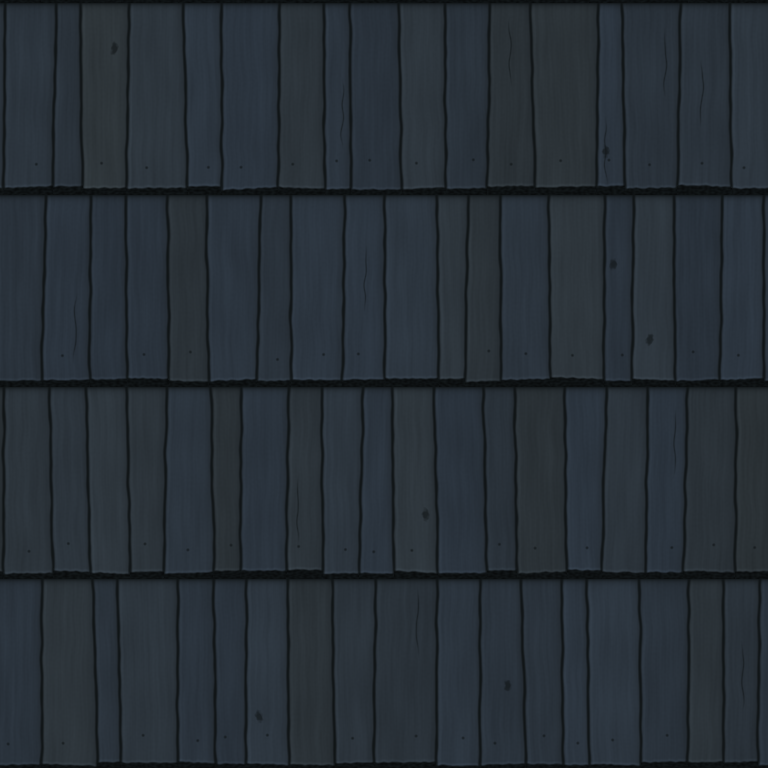
Reproduce this texture procedurally as a WebGL 2 fragment shader.

```glsl
#version 300 es
precision highp float;
// Four courses of dark slate-blue wooden shingles with uneven widths and worn edges.

uniform vec2 u_resolution;
out vec4 fragColor;

// Layout, in canvas units
const float ROWS = 4.0;
const float ROW_HEIGHT = 1.0 / ROWS;
const float ROW_SHIFT = 0.004;
const vec4 ROW_COUNTS = vec4(18.0, 19.0, 18.0, 17.0);  // bottom to top
const float JOINT_JITTER = 0.56;   // share of the mean width
const float JOINT_SLANT = 0.012;
const float JOINT_WOBBLE = 0.0022;
const float JOINT_HALF_WIDTH = 0.0017;
const float JOINT_SHADOW = 0.0042;
const float BUTT_HEIGHT = 0.0095;
const float BUTT_STEP = 0.005;
const float NAIL_RADIUS = 0.0016;

// Wear
const float TONE_VARIATION = 0.11;
const float GRAIN_STRENGTH = 0.075;
const float CRACK_SHARE = 0.24;
const float KNOT_SHARE = 0.07;

// Colours
const vec3 WOOD = vec3(0.168, 0.200, 0.230);
const vec3 WARM_TINT = vec3(1.03, 1.0, 0.94);
const vec3 COOL_TINT = vec3(0.98, 1.0, 1.04);
const vec3 SHADE = vec3(0.115, 0.135, 0.152);
const vec3 GAP = vec3(0.058, 0.074, 0.080);

float hash(vec2 p) {
  vec3 q = fract(p.xyx * vec3(0.1031, 0.1030, 0.0973));
  q += dot(q, q.yzx + 33.33);
  return fract((q.x + q.y) * q.z);
}

float cornerSlope(vec2 cell, vec2 offset) {
  float angle = 6.2832 * hash(cell);
  return dot(vec2(cos(angle), sin(angle)), offset);
}

// Gradient noise, about -0.7 to 0.7
float noise(vec2 p) {
  vec2 i = floor(p), f = p - i;
  vec2 s = f * f * f * (f * (f * 6.0 - 15.0) + 10.0);
  vec2 e = vec2(1.0, 0.0);
  return mix(mix(cornerSlope(i, f), cornerSlope(i + e, f - e), s.x),
             mix(cornerSlope(i + e.yx, f - e.yx), cornerSlope(i + 1.0, f - 1.0), s.x), s.y);
}

// Soft-edged mask: 1 where d is negative
float inside(float d, float blur) {
  return 1.0 - smoothstep(-blur, blur, d);
}

// Horizontal position of a joint at height v within its row
float jointX(float index, float row, float count, float v) {
  vec2 key = vec2(mod(index, count), row * 37.0 + 5.0);
  float jitter = JOINT_JITTER * (hash(key) - 0.5);
  float slant = JOINT_SLANT * (hash(key + 91.0) - 0.5) * (v / ROW_HEIGHT - 0.5);
  float wobble = JOINT_WOBBLE * noise(vec2(v * 28.0, key.x * 7.3 + key.y));
  return (index + jitter) / count + slant + wobble;
}

void main() {
  vec2 uv = gl_FragCoord.xy / u_resolution;
  float px = 0.8 / min(u_resolution.x, u_resolution.y);

  // Find the row and the two joints around this point
  float course = floor((uv.y + ROW_SHIFT) * ROWS);
  float v = uv.y + ROW_SHIFT - course * ROW_HEIGHT;
  float row = mod(course, ROWS);
  float count = ROW_COUNTS[int(row)];
  float cell = floor(uv.x * count);
  float left = -1.0, right = 2.0, id = cell;
  for (float k = -1.0; k <= 2.0; k++) {
    float x = jointX(cell + k, row, count, v);
    if (x <= uv.x) { left = x; id = cell + k; }
    else right = min(right, x);
  }
  vec2 key = vec2(mod(id, count) + 11.0, row * 23.0 + 3.0);
  float fromLeft = uv.x - left, fromRight = right - uv.x;
  vec2 local = vec2(fromLeft, v);
  vec2 seed = 50.0 * vec2(hash(key), hash(key + 17.0));

  // Weathered face: tone, tint, broad stains and vertical grain
  float tone = 1.0 + TONE_VARIATION * (hash(key + 29.0) - 0.5);
  tone += 0.07 * noise(local * vec2(30.0, 14.0) + seed);
  float warp = 0.6 * noise(local * vec2(25.0, 18.0) + seed.yx);
  float grain = noise(vec2(local.x * 150.0 + warp, v * 7.0) + seed);
  grain += 0.6 * noise(vec2(local.x * 360.0 + warp, v * 16.0) + seed.yx);
  tone += GRAIN_STRENGTH * grain + 0.03 * noise(local * 260.0 + seed);
  vec3 color = WOOD * tone * mix(COOL_TINT, WARM_TINT, pow(hash(key + 43.0), 2.0));

  // Cracks, knots and nail holes
  float crackX = mix(left, right, 0.3 + 0.5 * hash(key + 53.0)) + 0.006 * noise(vec2(v * 32.0, seed.x));
  float crackY = mix(0.05, 0.2, hash(key + 59.0));
  float crack = inside(abs(uv.x - crackX) - 0.0006, px + 0.0006) * inside(abs(v - crackY) - 0.035, 0.015);
  color = mix(color, GAP, 0.65 * crack * step(hash(key + 61.0), CRACK_SHARE));
  vec2 toKnot = (uv - vec2(crackX, uv.y - v + crackY)) * vec2(1.0, 0.6);
  float knot = inside(length(toKnot) - 0.004 - 0.002 * noise(local * 220.0), 0.002);
  color = mix(color, GAP, 0.6 * knot * step(hash(key + 67.0), KNOT_SHARE));
  vec2 nail = vec2(mix(left, right, 0.3 + 0.4 * hash(key + 71.0)), 0.035 + 0.012 * hash(key + 73.0));
  float hole = inside(length(vec2(uv.x, v) - nail) - NAIL_RADIUS, px + 0.0005);
  color = mix(color, GAP, 0.65 * hole * step(0.25, hash(key + 79.0)));

  // Joints: a lit left edge, a soft shadow and a dark core
  color *= 1.0 + 0.09 * exp(-pow((fromLeft - 0.0045) / 0.0018, 2.0));
  color = mix(color, SHADE, 0.7 * exp(-fromRight / JOINT_SHADOW) + 0.35 * exp(-fromLeft / 0.002));
  float core = JOINT_HALF_WIDTH * (1.0 + 0.5 * noise(vec2(v * 45.0, id + row * 31.0)));
  color = mix(color, GAP, 0.92 * inside(min(fromLeft, fromRight) - core, px + 0.0006));

  // Shadow cast by the course above
  float below = ROW_HEIGHT - v;
  color = mix(color, GAP, 0.85 * exp(-below / 0.0035));

  // Butt end: lit rim above a rough dark edge
  float edge = BUTT_HEIGHT + BUTT_STEP * (hash(key + 83.0) - 0.5);
  edge += 0.09 * (hash(key + 89.0) - 0.5) * (fromLeft - 0.5 * (right - left));
  edge += 0.0016 * noise(vec2(local.x * 120.0, seed.y));
  color *= 1.0 + 0.13 * exp(-pow((v - edge - 0.002) / 0.0016, 2.0));
  vec3 butt = GAP * (0.85 + 0.55 * noise(local * vec2(190.0, 320.0) + seed));
  color = mix(color, butt, inside(v - edge, px + 0.0005));

  fragColor = vec4(color, 1.0);
}
```
